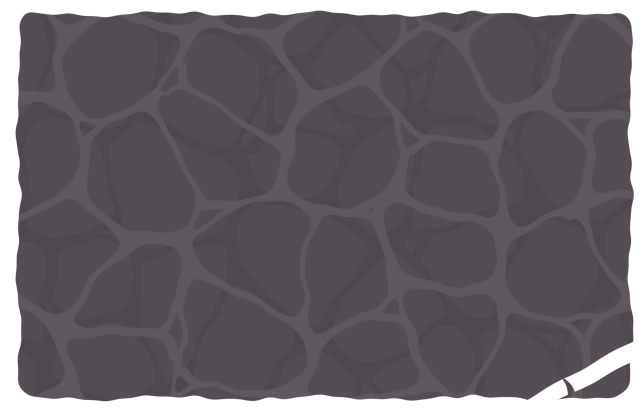
Reproduce this texture procedurally as a Shadertoy shader.

```glsl
// A rough slab of dark stone on white, with two layers of pale and dark veins.
// Veins are rounded cellular borders, with small islands at some junctions;
// layered sines bend the veins and the slab outline. A crack cuts one corner.

vec2 hash2(vec2 p) {
    return fract(sin(vec2(dot(p, vec2(127.1, 311.7)), dot(p, vec2(269.5, 183.3)))) * 4375.85);
}

vec2 seedPoint(vec2 id) {
    return id + 0.1 + 0.8 * hash2(id);
}

vec2 bend(vec2 p) {
    return p + 0.013 * sin(p.yx * vec2(15.0, 13.0) + vec2(0.7, 2.1))
             + 0.006 * sin(p.yx * vec2(37.0, 33.0) + p * 9.0)
             + 0.002 * sin(p.yx * 71.0 + 1.3);
}

// Signed distance to the vein network, negative inside a vein
float veinDistance(vec2 p) {
    const float density = 4.2;
    vec2 q = bend(p) * density;
    vec2 base = floor(q);

    // Four nearest seeds, sorted, with a random key for each
    vec4 dist = vec4(9.0);
    vec3 keys = vec3(0.0);
    vec2 nearest = vec2(0.0);
    for (int y = -2; y <= 2; y++)
    for (int x = -2; x <= 2; x++) {
        vec2 id = base + vec2(x, y);
        vec2 s = seedPoint(id);
        float d = length(s - q);
        float key = hash2(id + 19.0).x;
        if (d < dist.x) {
            dist = vec4(d, dist.xyz);
            keys = vec3(key, keys.xy);
            nearest = s;
        } else if (d < dist.y) {
            dist = vec4(dist.x, d, dist.yz);
            keys = vec3(keys.x, key, keys.y);
        } else if (d < dist.z) {
            dist = vec4(dist.xy, d, dist.z);
            keys.z = key;
        } else {
            dist.w = min(dist.w, d);
        }
    }

    // Smooth minimum of the border distances rounds the cell corners
    float sum = 0.0;
    for (int y = -2; y <= 2; y++)
    for (int x = -2; x <= 2; x++) {
        vec2 s = seedPoint(base + vec2(x, y));
        vec2 across = s - nearest;
        if (dot(across, across) > 0.0001)
            sum += exp(-15.0 * dot(0.5 * (s + nearest) - q, normalize(across)));
    }
    float border = -log(sum) / 15.0;
    float vein = border - 0.035 - 0.010 * sin(q.x * 2.3 + 1.7 * sin(q.y * 1.9));

    // Ring the chosen junctions around a small island
    float junction = (dist.x + dist.y + dist.z) / 3.0 - dist.x;
    float chosen = step(fract(7.3 * (keys.x + keys.y + keys.z)), 0.36);
    float island = chosen * 0.062 * smoothstep(0.02, 0.22, dist.w - dist.z);
    float ring = junction - island - 0.065 * chosen * smoothstep(0.0, 0.06, island);
    float blend = max(0.05 - abs(vein - ring), 0.0);
    vein = min(vein, ring) - blend * blend * 5.0;
    if (island > 0.02) vein = max(vein, island - junction);
    return vein / density;
}

float slabDistance(vec2 p, float aspect) {
    p += 0.0045 * sin(p.yx * vec2(19.0, 17.0) + vec2(1.0, 4.0))
       + 0.0028 * sin(p.yx * vec2(47.0, 53.0) + 2.0 * sin(p.yx * 11.0))
       + 0.0010 * sin(p.yx * 103.0);
    vec2 d = abs(p - vec2(0.5 * aspect + 0.011, 0.5)) - vec2(0.5 * aspect - 0.034, 0.466) + 0.04;
    return length(max(d, 0.0)) + min(max(d.x, d.y), 0.0) - 0.04;
}

// Slanted band through the lower right corner, bridged by a sliver of stone
float crackDistance(vec2 p, float aspect) {
    vec2 along = normalize(vec2(0.88, 0.47));
    vec2 q = p - vec2(aspect - 0.165, 0.068);
    q = vec2(dot(q, along), dot(q, vec2(-along.y, along.x)));
    float band = abs(q.y + 0.002 * sin(q.x * 40.0)) - 0.020 - 0.012 * q.x;
    float sliver = abs(q.x + 0.009 + 9.0 * q.y * q.y) - 0.006 + 0.18 * q.y;
    return max(band, -sliver);
}

float cover(float d, float pixel) {
    return smoothstep(0.75 * pixel, -0.75 * pixel, d);
}

void mainImage(out vec4 fragColor, in vec2 fragCoord) {
    vec2 p = fragCoord / iResolution.y;
    float aspect = iResolution.x / iResolution.y;
    float pixel = 1.0 / iResolution.y;

    vec3 stone = vec3(0.330, 0.304, 0.330);
    stone = mix(stone, vec3(0.311, 0.284, 0.309), cover(veinDistance(p + vec2(5.37, 8.13)) - 0.001, pixel));
    stone = mix(stone, vec3(0.370, 0.342, 0.370), cover(veinDistance(p + vec2(1.2, 2.6)), pixel));

    float slab = max(slabDistance(p, aspect), -crackDistance(p, aspect));
    fragColor = vec4(mix(vec3(1.0), stone, cover(slab, pixel)), 1.0);
}
```
